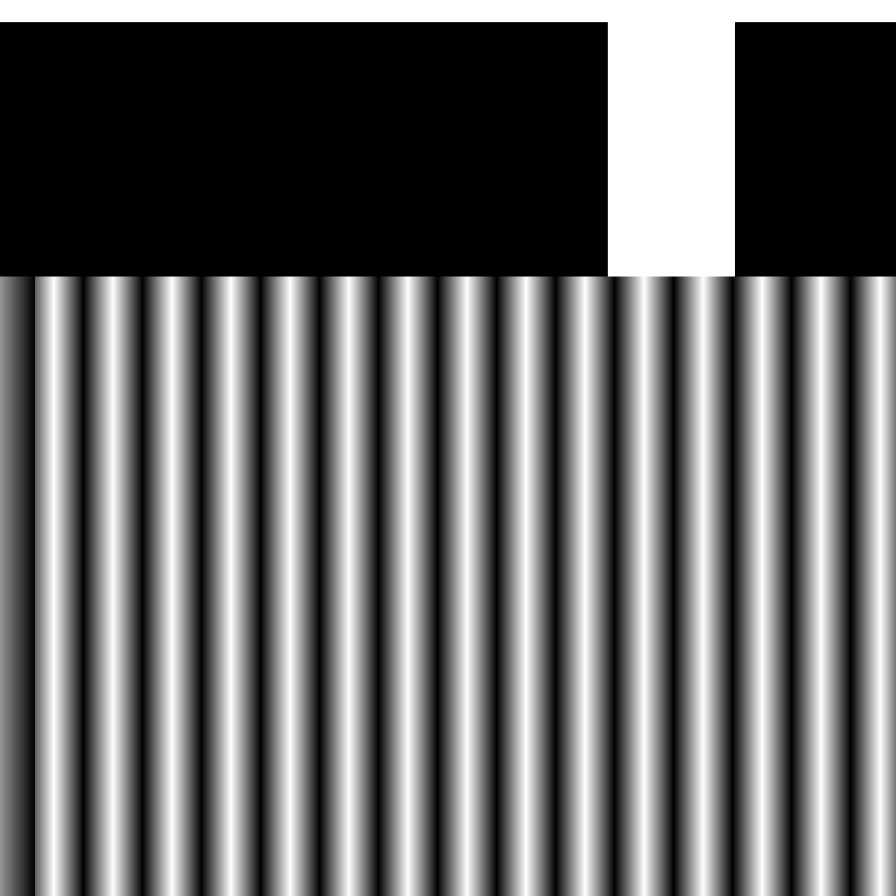
A Shadertoy shader for this pattern:

```glsl
// Vertical triangle-wave stripes under a black band with a white gap and a white top strip.

// Antialiased step: 0 below the edge, 1 above it
float edge(float at, float v, float px) {
    return clamp((v - at) / px + 0.5, 0.0, 1.0);
}

// Symmetric linear ramp between black and white, brightest at the peak
float stripes(float x, float peak, float period) {
    float phase = fract((x - peak) / period + 0.5) - 0.5;
    return 1.0 - 2.0 * abs(phase);
}

void mainImage(out vec4 fragColor, in vec2 fragCoord) {
    vec2 uv = fragCoord / iResolution.xy;
    vec2 px = 1.0 / iResolution.xy;

    // Lower field: a short fading strip at the left, then regular stripes
    float fade = 0.59 * clamp(1.0 - uv.x / 0.039, 0.0, 1.0);
    float wave = stripes(uv.x, 0.0602, 0.06587);
    float lower = mix(fade, wave, edge(0.039, uv.x, px.x));

    // Upper band: black with one white gap
    float gap = edge(0.6784, uv.x, px.x) - edge(0.8203, uv.x, px.x);
    float shade = mix(lower, gap, edge(0.6914, uv.y, px.y));

    // White strip along the top
    shade = mix(shade, 1.0, edge(0.9753, uv.y, px.y));

    fragColor = vec4(vec3(shade), 1.0);
}
```
